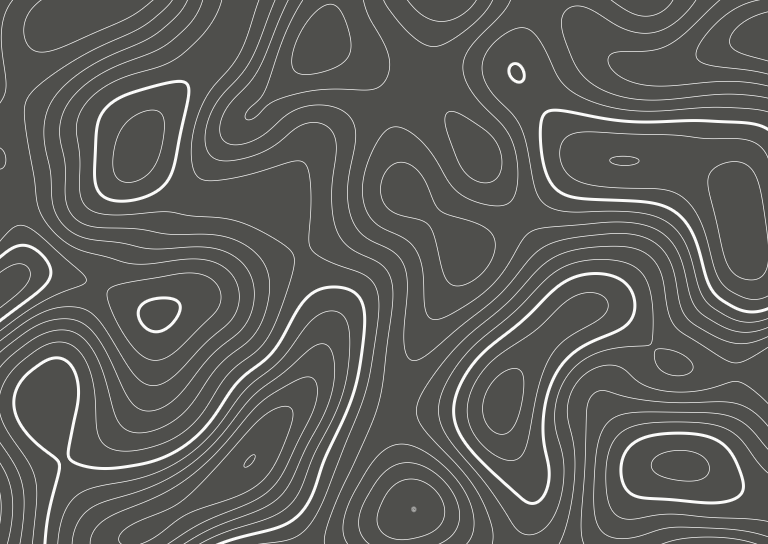
This pattern is drawn by a Shadertoy shader. Its source:

```glsl
const vec3 SLATE = vec3(0.31, 0.31, 0.30);
const vec3 CHALK = vec3(0.98, 0.98, 0.975);

const float LEVELS = 12.0;          // contour levels per unit of height
const float INDEX_EVERY = 6.0;      // every n-th contour is bold
const float THIN_WIDTH = 0.0013;    // in canvas heights
const float BOLD_WIDTH = 0.0055;

// Unit gradient at a lattice point
vec2 latticeGradient(vec2 cell) {
    uvec2 q = uvec2(ivec2(cell) + 4096) * uvec2(1597334673u, 3812015801u);
    uint n = (q.x ^ q.y) * 1597334673u;
    n = (n ^ (n >> 15)) * 2246822519u;
    n ^= n >> 13;
    float angle = 6.2831853 * float(n & 65535u) / 65536.0;
    return vec2(cos(angle), sin(angle));
}

// Gradient noise with quintic blending
float gradientNoise(vec2 p) {
    vec2 cell = floor(p);
    vec2 f = p - cell;
    vec2 blend = f * f * f * (f * (f * 6.0 - 15.0) + 10.0);
    vec2 e = vec2(1.0, 0.0);
    float a = dot(latticeGradient(cell), f);
    float b = dot(latticeGradient(cell + e.xy), f - e.xy);
    float c = dot(latticeGradient(cell + e.yx), f - e.yx);
    float d = dot(latticeGradient(cell + e.xx), f - e.xx);
    return mix(mix(a, b, blend.x), mix(c, d, blend.x), blend.y);
}

vec2 rotate(vec2 p, float angle) {
    float c = cos(angle), s = sin(angle);
    return vec2(c * p.x + s * p.y, c * p.y - s * p.x);
}

// Terrain height counted in contour levels
float terrain(vec2 p) {
    vec2 bend = vec2(gradientNoise(p * 2.3 + 17.3), gradientNoise(p * 2.3 + 41.7));
    vec2 q = rotate(p + 0.07 * bend, 0.75) * vec2(0.9, 1.1);
    float hills = 0.85 * gradientNoise(q * 3.5 + 5.2);
    float slopes = 0.45 * gradientNoise(q * 1.5 + 23.6);
    return LEVELS * (hills + slopes);
}

vec2 terrainSlope(vec2 p) {
    vec2 e = vec2(0.001, 0.0);
    return vec2(terrain(p + e.xy) - terrain(p - e.xy),
                terrain(p + e.yx) - terrain(p - e.yx)) / (2.0 * e.x);
}

// Height difference to the nearest multiple of the spacing
float nearestLevel(float height, float spacing) {
    return abs(height - spacing * round(height / spacing));
}

// Share of a pixel covered by a line, exact for hairlines too
float lineCoverage(float dist, float width, float pixel) {
    float d = dist / pixel;
    float halfWidth = 0.5 * width / pixel;
    return max(0.0, min(d + 0.5, halfWidth) - max(d - 0.5, -halfWidth));
}

void mainImage(out vec4 fragColor, in vec2 fragCoord) {
    float pixel = 1.0 / iResolution.y;
    vec2 p = fragCoord * pixel;

    float height = terrain(p) + 2.0;
    float steepness = max(length(terrainSlope(p)), 1.0);

    // Hairline contours with bold index contours on top
    float thin = lineCoverage(nearestLevel(height, 1.0) / steepness, THIN_WIDTH, pixel);
    float bold = lineCoverage(nearestLevel(height, INDEX_EVERY) / steepness, BOLD_WIDTH, pixel);

    fragColor = vec4(mix(SLATE, CHALK, max(thin, bold)), 1.0);
}
```
